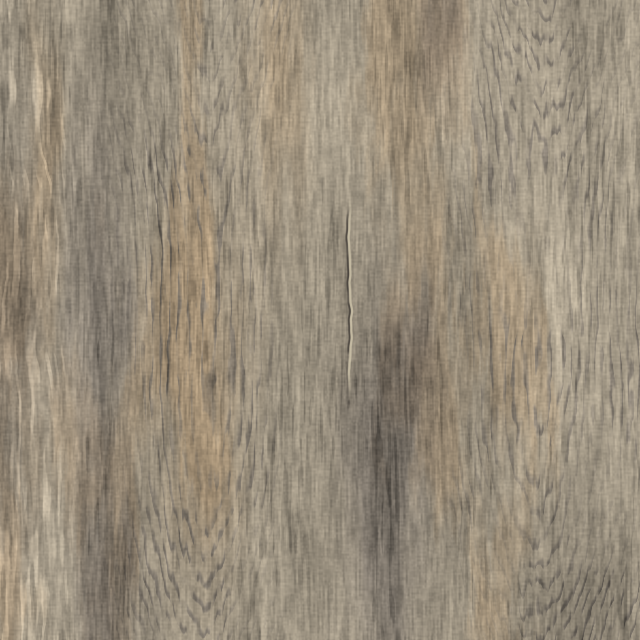
A WebGL 1 fragment shader for this texture:

```glsl
precision highp float;
// Weathered greige oak board: nested V-shaped growth rings, upright pore
// dashes, smoky and tan stains, pale scuffs and one narrow open split.
// Rings are contours of a warped field; the rest is stretched value noise.
uniform vec2 u_resolution;

#define BASE_COLOR vec3(0.609, 0.571, 0.503)
#define TAN_TINT vec3(1.025, 0.962, 0.89)
#define SMOKE_TINT vec3(0.985, 0.985, 1.02)
#define CRACK_PALE vec3(0.80, 0.76, 0.66)
#define CRACK_DARK vec3(0.25, 0.23, 0.21)
#define RING_DEPTH 0.23
#define STAIN_DEPTH 0.38
#define STREAK_DEPTH 0.18
#define PORE_DEPTH 0.13
#define WEAVE_DEPTH 0.08

float hash(vec2 p) {
  vec3 q = fract(vec3(p.xyx) * 0.1031);
  q += dot(q, q.yzx + 33.33);
  return fract((q.x + q.y) * q.z);
}

float noise(vec2 p) {
  vec2 i = floor(p), f = fract(p);
  f = f * f * (3.0 - 2.0 * f);
  return mix(mix(hash(i), hash(i + vec2(1.0, 0.0)), f.x),
             mix(hash(i + vec2(0.0, 1.0)), hash(i + 1.0), f.x), f.y);
}

float fbm(vec2 p) {
  float sum = 0.0, gain = 0.5;
  for (int i = 0; i < 5; i++) {
    sum += gain * noise(p);
    p = p * 2.03 + 17.3;
    gain *= 0.5;
  }
  return sum;
}

// Soft elliptical stain
float stain(vec2 p, vec2 center, vec2 size) {
  vec2 d = (p - center) / size;
  return exp(-dot(d, d));
}

// Cathedral grain: V contours pointing down, stretched around mid-height
float rings(vec2 p, float center, float roughness) {
  vec2 seed = vec2(center * 50.0);
  float bend = 0.035 * (noise(vec2(p.y * 3.0, center * 40.0)) - 0.5);
  float side = abs(p.x - center - bend);
  float rise = 13.0 * p.y + 2.0 * sin(6.2832 * p.y);
  float spread = 80.0 * side * side / (side + 0.04);
  float warp = roughness * (fbm(p * vec2(12.0, 2.6) + seed) - 0.5)
             + 0.55 * (noise(p * vec2(110.0, 14.0) + seed) - 0.5)
             + 0.3 * (noise(p * vec2(240.0, 45.0) + seed) - 0.5);
  float phase = fract(rise - spread + warp);
  float line = smoothstep(0.0, 0.14, phase) * (1.0 - smoothstep(0.2, 0.5, phase));
  float broken = smoothstep(0.3, 0.6, noise(p * vec2(190.0, 34.0) + seed));
  float patches = smoothstep(0.3, 0.65, noise(p * vec2(14.0, 5.0) + seed));
  return line * mix(0.15, 1.0, broken) * mix(0.25, 1.0, patches);
}

void main() {
  vec2 p = gl_FragCoord.xy / u_resolution;
  vec2 q = p + vec2(0.018 * (fbm(p * vec2(5.0, 2.0)) - 0.5), 0.0);

  // Broad smoky bands, light bands and mottling with ragged borders
  vec2 s = q + 0.08 * (vec2(fbm(p * vec2(45.0, 6.0)), fbm(p * vec2(60.0, 5.0) + 9.0)) - 0.5);
  float smoke = stain(s, vec2(0.15, 0.52), vec2(0.045, 0.30))
              + stain(s, vec2(0.17, 0.04), vec2(0.045, 0.20))
              + 1.3 * stain(s, vec2(0.60, 0.20), vec2(0.06, 0.28))
              + 0.8 * stain(s, vec2(0.64, 0.45), vec2(0.035, 0.09))
              + 0.9 * stain(s, vec2(0.69, 0.96), vec2(0.025, 0.10))
              + 0.6 * stain(s, vec2(0.02, 0.45), vec2(0.05, 0.40));
  float pale = stain(s, vec2(0.72, 0.62), vec2(0.07, 0.35))
             + 0.8 * stain(s, vec2(0.87, 0.55), vec2(0.06, 0.45))
             + 0.7 * stain(s, vec2(0.26, 0.60), vec2(0.07, 0.45));
  float tone = STAIN_DEPTH * (fbm(s * vec2(11.0, 2.2) + 4.0) - 0.48)
             - 0.16 * smoke + 0.07 * pale;

  // Fibres at three widths, crossed by a faint weave
  float streak = 0.6 * noise(q * vec2(70.0, 5.0))
               + 0.8 * noise(q * vec2(160.0, 13.0) + 31.0)
               + 1.1 * noise(q * vec2(330.0, 42.0) + 57.0) - 1.25;
  tone += STREAK_DEPTH * streak;
  tone += WEAVE_DEPTH * (noise(p * vec2(110.0, 330.0)) + noise(p * vec2(340.0, 240.0)) - 1.0);

  // Two ring systems separated by straight grain with short dark pores
  float leftMask = smoothstep(0.14, 0.24, p.x) * (1.0 - smoothstep(0.40, 0.48, p.x));
  float rightMask = smoothstep(0.66, 0.78, p.x);
  float ring = leftMask * rings(q, 0.33, 1.3) + rightMask * rings(q, 0.84, 3.6);
  float pore = smoothstep(0.6, 0.82, noise(q * vec2(230.0, 20.0) + 140.0))
             * smoothstep(0.25, 0.65, noise(q * vec2(20.0, 5.0) + 190.0));
  tone -= RING_DEPTH * ring + PORE_DEPTH * pore;

  // Pale wandering scuffs near the left edge
  float wander = q.x + 0.035 * (fbm(p * vec2(4.0, 6.0) + 70.0) - 0.5);
  float scuff = smoothstep(0.62, 0.85, noise(vec2(wander * 170.0, p.y * 14.0)));
  tone += 0.20 * scuff * (1.0 - smoothstep(0.06, 0.15, p.x));

  // Tan warmth and cool smoke
  float warm = 0.7 * smoothstep(0.5, 0.72, fbm(s * vec2(10.0, 2.2) + 83.0))
             + 0.9 * stain(s, vec2(0.32, 0.40), vec2(0.06, 0.24))
             + 0.7 * stain(s, vec2(0.43, 0.88), vec2(0.035, 0.22))
             + 0.7 * stain(s, vec2(0.07, 0.70), vec2(0.025, 0.25));
  vec3 color = BASE_COLOR * (1.0 + tone);
  color *= mix(vec3(1.0), TAN_TINT, clamp(warm, 0.0, 1.0) * (1.0 - 0.8 * ring));
  color *= mix(vec3(1.0), SMOKE_TINT, clamp(smoke + ring, 0.0, 1.0));

  // Split: patchy dark left lip and thin pale right lip, tapering at the ends
  float jag = 0.008 * (noise(vec2(p.y * 14.0, 3.0)) - 0.5) + 0.003 * (noise(vec2(p.y * 70.0, 8.0)) - 0.5);
  float crackX = p.x - 0.546 - 0.012 * (p.y - 0.5) - jag;
  float span = smoothstep(0.35, 0.38, p.y) * (1.0 - smoothstep(0.64, 0.70, p.y));
  float gaps = mix(0.3, 1.0, smoothstep(0.3, 0.6, noise(vec2(p.y * 28.0, 21.0))));
  float darkLip = span * gaps * (1.0 - smoothstep(0.0005, 0.0032, abs(crackX + 0.002)));
  float paleLip = span * smoothstep(0.37, 0.43, p.y)
                * (1.0 - smoothstep(0.0006, 0.003, abs(crackX - 0.001)));
  color = mix(color, CRACK_DARK, 0.8 * darkLip);
  color = mix(color, CRACK_PALE, 0.85 * paleLip);
  gl_FragColor = vec4(clamp(color, 0.0, 1.0), 1.0);
}
```
